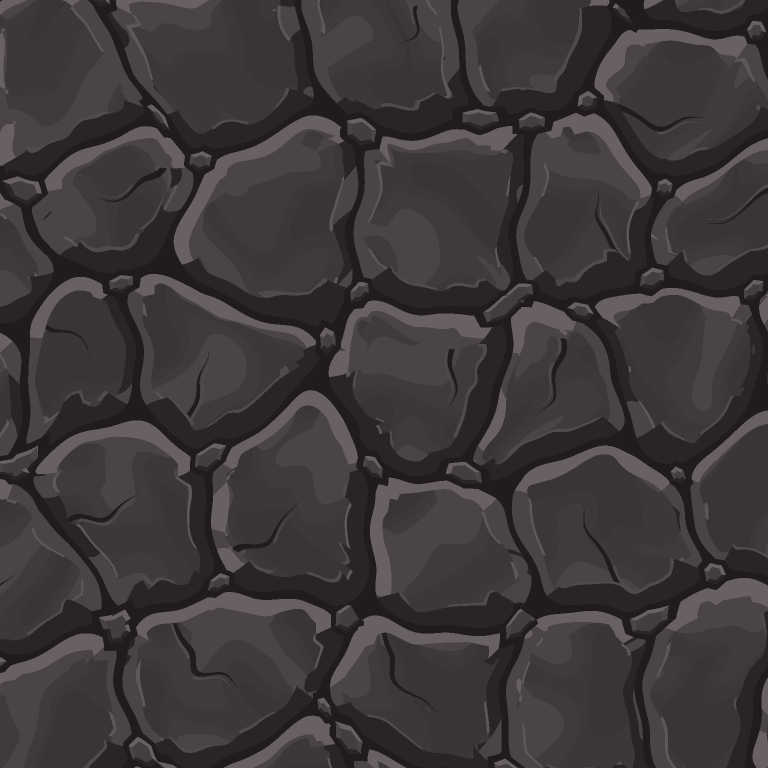
Write a Shadertoy shader that draws this texture.

```glsl
const float ROWS = 4.9;
const vec3 GROUT = vec3(0.13, 0.11, 0.11);
const vec3 SHADE = vec3(0.16, 0.14, 0.145);
const vec3 BODY  = vec3(0.24, 0.223, 0.226);
const vec3 MID   = vec3(0.29, 0.265, 0.267);
const vec3 LIGHT = vec3(0.41, 0.38, 0.38);

vec2 hash2(vec2 p) {
    return fract(sin(vec2(dot(p, vec2(127.1, 311.7)), dot(p, vec2(269.5, 183.3)))) * 4375.85);
}

// Stone centres: staggered rows with jitter
vec2 centre(vec2 cell) {
    return cell + vec2(0.4 * mod(cell.y, 2.0), 0.0) + 0.5 + 0.62 * (hash2(cell) - 0.5);
}

// Folded sines, about -1 to 1
float blotch(vec2 p) {
    p += 0.5 * sin(p.yx * 2.3 + vec2(1.0, 4.0));
    p += 0.22 * sin(p.yx * 5.1 + vec2(3.0, 0.0));
    return sin(p.x * 2.1 + p.y) * sin(p.y * 2.7 - p.x * 0.6);
}

float smoothMin(float a, float b, float k) {
    float h = max(k - abs(a - b), 0.0) / k;
    return min(a, b) - 0.25 * k * h * h;
}

vec3 wall(vec2 uv) {
    vec2 p = uv * ROWS;
    p += 0.06 * sin(p.yx * 4.3 + vec2(0.0, 2.0)) + 0.018 * sin(p.yx * 13.0 + vec2(1.0, 5.0));
    vec2 base = floor(p);

    // Three nearest stones
    vec3 dist = vec3(9.0);
    vec2 id, id2, id3;
    for (int j = -2; j <= 2; j++)
    for (int i = -2; i <= 2; i++) {
        vec2 cell = base + vec2(i, j);
        float l = length(p - centre(cell));
        if (l < dist.x) {
            dist = vec3(l, dist.xy); id3 = id2; id2 = id; id = cell;
        } else if (l < dist.y) {
            dist = vec3(dist.x, l, dist.y); id3 = id2; id2 = cell;
        } else if (l < dist.z) {
            dist.z = l; id3 = cell;
        }
    }

    // Rounded distance to the joints, and the facing of the closest one
    vec2 c = centre(id), normal = vec2(0.0, 1.0);
    float edge = 9.0, closest = 9.0;
    for (int j = -2; j <= 2; j++)
    for (int i = -2; i <= 2; i++) {
        vec2 cell = base + vec2(i, j);
        if (cell == id) continue;
        vec2 other = centre(cell), dir = normalize(other - c);
        float e = dot(0.5 * (c + other) - p, dir);
        if (e < closest) { closest = e; normal = dir; }
        edge = smoothMin(edge, e, 0.16);
    }

    // Pebbles where three stones meet
    vec2 knot = hash2(id + id2 + id3);
    float size = knot.x > 0.35 ? 0.09 + 0.07 * knot.y : 0.0;
    float pebble = 0.6 * (size - dist.z + dist.x);
    if (size > 0.0) edge = min(edge, -pebble);
    if (pebble > 0.0) {
        vec2 slope = normalize(p - centre(id3)) - normalize(p - c);
        if (pebble < 0.012) return GROUT;
        if (pebble < 0.036) return slope.y > 0.3 ? LIGHT : slope.y < -0.5 ? SHADE : MID;
        return BODY * 1.08;
    }

    vec2 rnd = hash2(id + 17.0);
    float grain = blotch(p * 2.6 + rnd * 20.0);
    float patches = blotch(p * 1.5 + rnd * 30.0);
    edge += 0.007 * grain;
    if (edge < 0.024) return GROUT;

    // Flat painted face
    vec3 col = BODY * (patches > 0.12 ? 1.035 : patches < -0.3 ? 0.93 : 0.98);
    if (patches > 0.36 + 0.9 * edge) col = MID;

    // Crack running outward from near the centre, with a lit lip
    float a = 6.283 * rnd.x;
    vec2 q = mat2(cos(a), -sin(a), sin(a), cos(a)) * (p - c);
    float bend = q.y + 0.05 * sin(q.x * 8.0 + a) + 0.018 * sin(q.x * 21.0);
    float taper = smoothstep(-0.12, 0.35, q.x);
    if (rnd.y > 0.45 && q.x > -0.12) {
        if (abs(bend - 0.028) < 0.011 * taper && grain > -0.15) col = MID * 1.08;
        if (abs(bend) < 0.018 * taper) col = GROUT;
    }

    // Chiselled bevel: lit top, mid sides, dark underside
    float facing = dot(normal, vec2(-0.24, 0.97)) + 0.12 * grain;
    float rim = 0.1 + 0.035 * grain;
    if (facing > 0.35) {
        if (edge < rim) col = LIGHT;
        else if (edge < rim + 0.12 * patches + 0.02) col = MID;
    } else if (facing < -0.35) {
        if (edge < rim * 1.4) col = SHADE;
        else if (edge < rim * 1.4 + 0.018 && grain > -0.2) col = MID * 1.1;
    } else {
        if (edge < rim) col = facing < -0.12 && patches < 0.15 ? SHADE : MID;
        else if (edge < rim + 0.016 && grain > 0.12) col = LIGHT * 0.9;
    }
    return col;
}

void mainImage(out vec4 fragColor, in vec2 fragCoord) {
    // Four samples smooth the flat colour edges
    vec3 sum = vec3(0.0);
    for (int k = 0; k < 4; k++) {
        vec2 offset = vec2(k % 2, k / 2) * 0.5 - 0.25;
        sum += wall((fragCoord + offset) / iResolution.y);
    }
    fragColor = vec4(sum * 0.25, 1.0);
}
```
